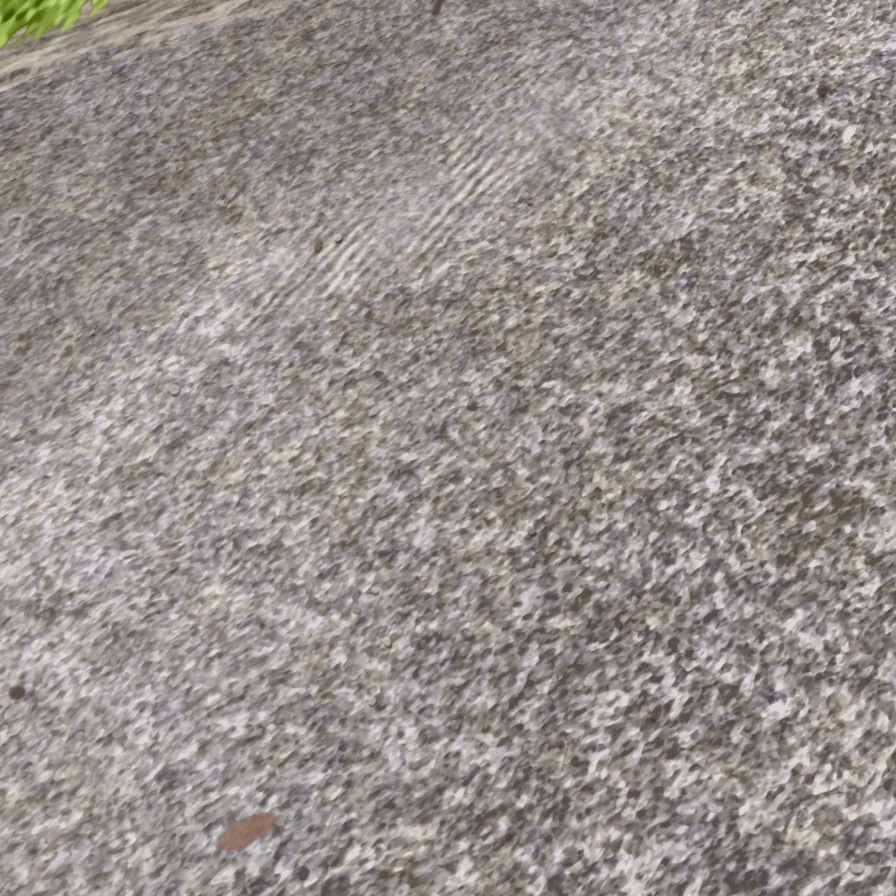
This texture is drawn by a three.js fragment shader. Its source:

```glsl
// Weathered concrete seen at a slant: layers of stretched cellular grain on a
// foreshortened ground plane, a pale worn band with fine brushed grooves,
// scattered debris, and a corner of straw and grass.
varying vec2 vUv;

const vec3 DARK_STONE = vec3(0.395, 0.37, 0.35);
const vec3 PALE_STONE = vec3(0.785, 0.765, 0.757);
const vec3 MOSS_TINT = vec3(0.007, 0.005, -0.015);
const vec3 STRAW = vec3(0.64, 0.59, 0.53);
const vec3 GRASS = vec3(0.47, 0.56, 0.20);
const vec3 LEAF = vec3(0.55, 0.42, 0.37);
const vec3 BARK = vec3(0.35, 0.28, 0.23);
const vec3 CHIP = vec3(0.82, 0.78, 0.74);

const float GRAIN_ANGLE = 0.76;
const float GROOVE_ANGLE = 0.80;
const float GROOVE_COUNT = 88.0;
const float TILT = 0.28;          // foreshortening toward the top
const float BASE_TONE = 0.475;
const float SOFTNESS = 4.8;       // lower values blur the grains together
const float EDGE = 0.0015;
const int DEBRIS_COUNT = 22;

vec3 hash3(vec2 p) {
  vec3 h = fract(p.xyx * vec3(0.1031, 0.1030, 0.0973));
  h += dot(h, h.yxz + 33.33);
  return fract((h.xxy + h.yzz) * h.zyx);
}

vec2 rotate(vec2 p, float angle) {
  float c = cos(angle), s = sin(angle);
  return vec2(c * p.x + s * p.y, c * p.y - s * p.x);
}

// Soft cellular noise: two independent values, centred on zero
vec2 grains(vec2 p) {
  vec2 cell = floor(p), f = fract(p), sum = vec2(0.0);
  float total = 0.0;
  for (int y = -1; y <= 1; y++) {
    for (int x = -1; x <= 1; x++) {
      vec2 o = vec2(float(x), float(y));
      vec3 h = hash3(cell + o + 200.0);
      vec2 d = o + h.xy - f;
      float weight = exp(-SOFTNESS * dot(d, d));
      sum += weight * vec2(h.z, fract(h.z * 7.0 + h.x));
      total += weight;
    }
  }
  return sum / total - 0.5;
}

// Soft-edged ellipse
float blob(vec2 p, vec2 centre, float angle, vec2 radii) {
  vec2 q = rotate(p - centre, angle) / radii;
  float d = (length(q) - 1.0) * min(radii.x, radii.y);
  return 1.0 - smoothstep(-EDGE, EDGE, d);
}

// Broad light and dark areas: tone, worn band, coarse corner, smooth far side
vec4 wear(vec2 p) {
  float crest = 0.42 + 0.95 * p.x - 0.40 * p.x * p.x;
  float d = p.y - crest + 0.012 * sin(p.x * 17.0) + 0.006 * sin(p.x * 41.0);
  float band = exp(-d * d / 0.005);
  float above = smoothstep(0.03, 0.15, d);
  float lowerLeft = 1.0 - smoothstep(0.1, 0.65, length(p - vec2(0.05, 0.32)));
  float lowerRight = smoothstep(0.5, 1.3, p.x + 0.6 * (1.0 - p.y));
  float tone = 0.19 * band - 0.12 * above + 0.13 * lowerLeft - 0.12 * lowerRight;
  return vec4(tone, band, lowerRight, above);
}

vec3 concrete(vec2 p) {
  vec2 ground = vec2(p.x - 0.5, p.y) / (1.0 - TILT * p.y);
  vec2 q = rotate(ground, GRAIN_ANGLE);
  q.y += 0.003 * sin(q.x * 19.0) + 0.0008 * sin(q.x * 67.0 + q.y * 30.0);

  vec2 patches = grains(q * vec2(5.0, 9.0));
  vec2 stains = grains(q * vec2(14.0, 23.0) + 9.0);
  vec2 clumps = grains(q * vec2(38.0, 62.0) + 31.0);
  vec2 grit = grains(q * vec2(84.0, 158.0) + 57.0 + 0.7 * clumps.yx);
  vec2 fine = grains(q * vec2(150.0, 250.0) + 83.0 + 0.8 * grit.yx);

  vec4 worn = wear(p);
  float groovy = worn.y * smoothstep(0.2, 0.35, p.x) * (1.0 - smoothstep(0.6, 0.85, p.x));
  float detail = 0.34 * clumps.x + 0.84 * grit.x + 0.72 * fine.x;
  detail *= 0.92 + 0.16 * worn.z - 0.22 * worn.w - 0.35 * groovy;
  float tone = BASE_TONE + worn.x + 0.12 * patches.x + 0.20 * stains.x + detail;

  // Pale flakes stand out on the coarse corner
  tone += 0.24 * worn.z * smoothstep(0.10, 0.26, 0.8 * clumps.x + 0.7 * grit.x);

  // Brushed grooves show along the middle of the worn band
  float across = rotate(p, GROOVE_ANGLE).y + 0.004 * clumps.y;
  float groove = sin(6.2832 * GROOVE_COUNT * across + 2.0 * sin(p.x * 9.0));
  tone += 0.24 * groove * groovy * (0.7 + 2.0 * stains.y);

  vec3 color = mix(DARK_STONE, PALE_STONE, clamp(tone, -0.15, 1.2));
  return color + MOSS_TINT * (patches.y + stains.y + 2.0 * clumps.y + 2.0 * grit.y);
}

void main() {
  vec3 color = concrete(vUv);

  // Small pebbles, chips and bark, each with a thin shadow
  for (int i = 0; i < DEBRIS_COUNT; i++) {
    vec3 h = hash3(vec2(float(i) * 3.0 + 5.0, 71.0));
    vec3 k = hash3(vec2(float(i) * 5.0 + 2.0, 19.0));
    vec2 radii = vec2(0.004 + 0.006 * k.x * k.x, 0.0025 + 0.003 * k.y);
    float angle = h.z * 1.2;
    color *= 1.0 - 0.4 * blob(vUv, h.xy - vec2(-0.001, 0.003), angle, radii);
    vec3 tint = mix(BARK, CHIP, smoothstep(0.5, 0.75, k.z));
    color = mix(color, tint, 0.75 * blob(vUv, h.xy, angle, radii));
  }
  color = mix(color, LEAF, 0.8 * blob(vUv, vec2(0.275, 0.072), 0.5, vec2(0.037, 0.014)));

  // Straw and grass in the upper left corner
  vec2 strands = grains(rotate(vUv, 0.35) * vec2(30.0, 210.0));
  vec2 blades = grains(rotate(vUv, 0.9) * vec2(60.0, 170.0));
  float verge = vUv.y - 0.30 * vUv.x + 0.06 * strands.x;
  color = mix(color, STRAW + 0.6 * strands.x, 0.6 * smoothstep(0.89, 0.93, verge));
  float lawn = vUv.y - 0.5 * vUv.x + 0.04 * blades.x;
  color = mix(color, GRASS + 0.6 * blades.x, smoothstep(0.93, 0.95, lawn));

  gl_FragColor = vec4(color, 1.0);
}
```
